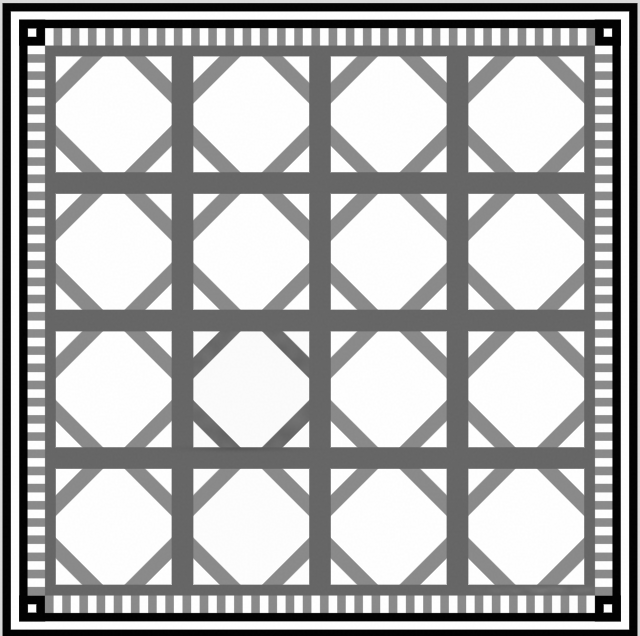
Write a WebGL 2 fragment shader that draws this pattern.

```glsl
#version 300 es
precision highp float;
// Square lattice of 4 x 4 windows with diamond bars, inside a striped and lined frame.

#define CELLS 4.0          // windows across and down
#define CELL_SIZE 0.21484  // cell pitch, in canvas widths
#define CENTRE vec2(0.5, 0.496)
#define WINDOW 0.4212      // half width of a window, in cells
#define BAR_RADIUS 0.576   // diamond radius to the middle of a bar
#define BAR_HALF 0.0535    // half thickness of a bar
#define STRIPES 8.0        // border stripes per cell
#define STRIPE_BAND 0.127  // depth of the striped border
#define RULE 0.0606        // width of each frame line
#define WEAR 1.0           // strength of stains and grain

uniform vec2 u_resolution;
out vec4 fragColor;

const vec3 WHITE = vec3(0.995);
const vec3 BLACK = vec3(0.008);
const vec3 LATTICE = vec3(0.40);
const vec3 BAR = vec3(0.54);
const vec3 WORN_BAR = vec3(0.415);
const vec3 MARGIN = vec3(0.85);

float boxDist(vec2 p, float halfSize) {
  vec2 d = abs(p) - halfSize;
  return max(d.x, d.y);
}

vec2 gradientAt(vec2 i) {
  float h = fract(sin(dot(i, vec2(127.1, 311.7))) * 4375.85);
  return vec2(cos(6.2832 * h), sin(6.2832 * h));
}

float gradientNoise(vec2 p) {
  vec2 i = floor(p), f = p - i;
  vec2 u = f * f * f * (f * (f * 6.0 - 15.0) + 10.0);
  vec2 e = vec2(1.0, 0.0);
  float a = dot(gradientAt(i), f);
  float b = dot(gradientAt(i + e), f - e);
  float c = dot(gradientAt(i + e.yx), f - e.yx);
  float d = dot(gradientAt(i + 1.0), f - 1.0);
  return mix(mix(a, b, u.x), mix(c, d, u.x), u.y);
}

// Edge coverage: 1 inside, 0 outside, about one pixel wide
float cover(float d, float pixel) {
  return clamp(0.5 - d / pixel, 0.0, 1.0);
}

// 1 in the chosen cell, counted from the lower left
float isCell(vec2 id, vec2 chosen) {
  return 1.0 - step(0.5, distance(id, chosen));
}

// Soft elongated stain
float stain(vec2 p, vec2 centre, vec2 size) {
  vec2 q = (p - centre) / size;
  return exp(-dot(q, q));
}

vec3 latticeColour(vec2 p, float pixel) {
  vec2 id = floor(p + 0.5 * CELLS);
  vec2 q = fract(p + 0.5 * CELLS) - 0.5;
  float worn = WEAR * isCell(id, vec2(1.0));
  float faded = WEAR * isCell(id, vec2(1.0, 0.0));
  float patches = gradientNoise(p * 9.0);

  // Pane and diamond bars
  vec3 pane = WHITE - 0.012 * worn - 0.005 * faded;
  vec3 barColour = mix(BAR, WORN_BAR + 0.05 * patches, worn);
  float diamond = (abs(q.x) + abs(q.y) - BAR_RADIUS) * 0.7071;
  vec3 col = mix(pane, barColour, cover(abs(diamond) - BAR_HALF, pixel));

  // Straight lattice, with stains
  vec3 beam = LATTICE;
  beam -= WEAR * 0.05 * stain(p, vec2(-0.6, -0.93), vec2(0.35, 0.02));
  beam += WEAR * (0.06 + 0.1 * patches) * stain(p, vec2(1.6, -1.96), vec2(0.35, 0.025));
  return mix(beam, col, cover(boxDist(q, WINDOW), pixel));
}

vec3 stripeColour(vec2 p, float pixel) {
  float along = abs(p.y) > abs(p.x) ? p.x * sign(p.y) : -p.y;
  float wave = abs(fract(along * STRIPES - 0.25) - 0.5) - 0.25;
  return mix(WHITE, BAR, cover(wave / STRIPES, pixel));
}

void main() {
  float unit = CELL_SIZE * u_resolution.x;
  vec2 p = (gl_FragCoord.xy - CENTRE * u_resolution) / unit;
  float pixel = 1.2 / unit;
  float grid = 0.5 * CELLS;
  float band = grid + STRIPE_BAND;

  // Frame lines, from the outside in: black, white, black
  vec3 col = MARGIN;
  for (int i = 3; i >= 1; i--) {
    vec3 line = i == 2 ? WHITE : BLACK;
    col = mix(col, line, cover(boxDist(p, band + RULE * float(i)), pixel));
  }

  // Striped border, black corner blocks, small white squares
  col = mix(col, stripeColour(p, pixel), cover(boxDist(p, band), pixel));
  float block = max(grid - min(abs(p.x), abs(p.y)), boxDist(p, band + RULE));
  col = mix(col, BLACK, cover(block, pixel));
  float corner = grid + 0.5 * (STRIPE_BAND + RULE);
  col = mix(col, WHITE, cover(boxDist(abs(p) - corner, 0.5 * RULE), pixel));

  // Lattice, then a faint grain
  col = mix(col, latticeColour(p, pixel), cover(boxDist(p, grid), pixel));
  col += WEAR * 0.008 * gradientNoise(p * 55.0);
  fragColor = vec4(clamp(col, 0.0, 1.0), 1.0);
}
```
